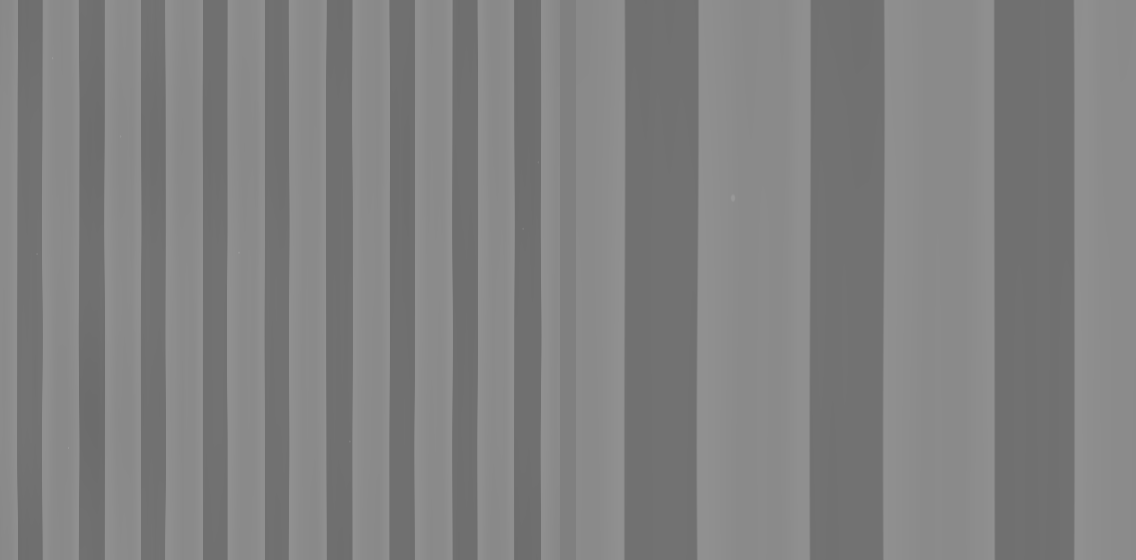
Left, the full canvas; right, a detail of the centre.
Reproduce this pattern procedurally as a three.js fragment shader.

```glsl
varying vec2 vUv;

float hash(vec2 p) {
  vec3 q = fract(vec3(p.xyx) * 0.1031);
  q += dot(q, q.yzx + 33.33);
  return fract((q.x + q.y) * q.z);
}

// Value noise that wraps after a whole number of lattice cells
float wrapNoise(vec2 p, vec2 period) {
  vec2 cell = floor(p);
  vec2 f = fract(p);
  f = f * f * (3.0 - 2.0 * f);
  vec2 a = mod(cell, period);
  vec2 b = mod(cell + 1.0, period);
  return mix(mix(hash(a), hash(vec2(b.x, a.y)), f.x),
             mix(hash(vec2(a.x, b.y)), hash(b), f.x), f.y);
}

// Sparse pale flecks, each kept inside its own grid cell
float flecks(vec2 uv) {
  vec2 grid = uv * 6.0;
  vec2 id = mod(floor(grid), 6.0);
  vec2 spot = 0.2 + 0.6 * vec2(hash(id + 11.0), hash(id + 47.0));
  float dist = length((fract(grid) - spot) * vec2(1.0, 0.6)) / 6.0;
  return step(0.86, hash(id + 83.0)) * (1.0 - smoothstep(0.0006, 0.0018, dist));
}

void main() {
  vec2 uv = fract(vUv);
  float x = uv.x * 9.0;
  float stripe = min(floor(x), 8.0);

  // Stripe placement drifts slowly; its edges waver along the height
  float center = 0.468 + 0.015 * cos(6.28319 * (stripe + 0.5) / 9.0);
  float halfWidth = 0.204 + 0.022 * (hash(vec2(stripe, 5.0)) - 0.5);
  float offset = x - stripe - center;
  float side = step(0.0, offset);
  float waver = wrapNoise(vec2(stripe + 9.0 * side, uv.y * 5.0), vec2(18.0, 5.0)) - 0.5;
  float edge = abs(offset) - halfWidth - 0.016 * waver;

  // Pale bands glow beside the stripes, wider on the right of each
  float reach = mix(0.17, 0.25, side);
  float glow = 1.0 - smoothstep(0.0, reach, edge);
  float pale = 0.54 + 0.022 * glow;

  // Dark stripes vary slightly in tone, also along their height
  float dark = 0.437 + 0.012 * (hash(vec2(stripe, 29.0)) - 0.5);
  dark += 0.01 * (wrapNoise(vec2(stripe, uv.y * 4.0), vec2(9.0, 4.0)) - 0.5);

  float tone = mix(dark, pale, smoothstep(-0.007, 0.007, edge));

  // Faint long streaks, broad clouding and flecks
  tone += 0.007 * (wrapNoise(uv * vec2(144.0, 3.0), vec2(144.0, 3.0)) - 0.5);
  tone += 0.008 * (wrapNoise(uv * vec2(5.0, 4.0), vec2(5.0, 4.0)) - 0.5);
  tone += 0.05 * flecks(uv);

  gl_FragColor = vec4(vec3(tone), 1.0);
}
```
